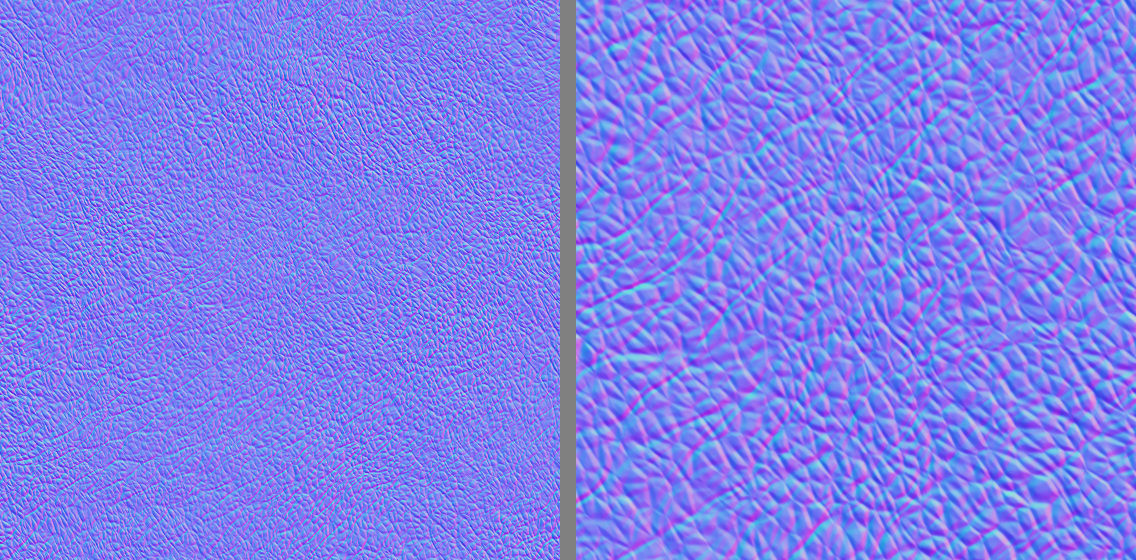
Left: the whole. Right: its middle third, enlarged.
Reproduce this texture map procedurally as a Shadertoy shader.

```glsl
// Tangent-space normal map of grained leather with fine pebbles and long creases

const float GRAIN = 108.0;    // pebbles across the canvas
const float STEP = 0.00095;   // sampling distance for slopes, in canvas units

// Hash without sine: 2D point to two values in 0..1
vec2 hash22(vec2 p) {
    vec3 q = fract(p.xyx * vec3(0.1031, 0.1030, 0.0973));
    q += dot(q, q.yzx + 33.33);
    return fract((q.xx + q.yz) * q.zy);
}

// Smooth value noise with two independent channels
vec2 noise2(vec2 p) {
    vec2 i = floor(p), f = fract(p);
    vec2 u = f * f * (3.0 - 2.0 * f);
    vec2 low = mix(hash22(i), hash22(i + vec2(1, 0)), u.x);
    vec2 high = mix(hash22(i + vec2(0, 1)), hash22(i + vec2(1, 1)), u.x);
    return mix(low, high, u.y);
}

// Cellular pattern: x = closeness to the cell border, yz = offset from its centre
vec3 cellular(vec2 p) {
    vec2 base = floor(p), offset = vec2(0);
    float nearest = 9.0, second = 9.0;
    for (int y = -1; y <= 1; y++)
    for (int x = -1; x <= 1; x++) {
        vec2 id = base + vec2(x, y);
        vec2 d = p - id - hash22(id);
        float dist = length(d);
        if (dist < nearest) {
            second = nearest;
            nearest = dist;
            offset = d;
        } else {
            second = min(second, dist);
        }
    }
    return vec3(second - nearest, offset);
}

// Coordinates across and along a direction, each with its own frequency
vec2 alongGrain(vec2 p, float angle, vec2 frequency) {
    vec2 along = vec2(cos(angle), sin(angle));
    vec2 across = vec2(along.y, -along.x);
    return vec2(dot(p, across), dot(p, along)) * frequency;
}

// Rounded pebbles that lean to one side
float pebbles(vec2 p, float angle, vec2 frequency, vec2 lean) {
    vec3 c = cellular(alongGrain(p, angle, frequency));
    return smoothstep(-0.1, 0.62, c.x) * (1.0 + dot(c.yz, lean));
}

// Thin furrows along the borders of long cells
float creases(vec2 p, float angle, vec2 frequency, float width) {
    float border = cellular(alongGrain(p, angle, frequency)).x;
    return 1.0 - smoothstep(0.0, width, border);
}

// Leather surface height, in units of one pebble
float leatherHeight(vec2 uv) {
    // Bend the grain broadly, then make its lines wander
    vec2 p = uv + 0.085 * (noise2(uv * 2.6 + 7.0) - 0.5);
    p += 0.022 * (noise2(uv * 9.0 + 31.0) - 0.5);
    p += 0.006 * (noise2(uv * 42.0 + 63.0) - 0.5);

    // Softer and deeper patches
    vec2 patches = noise2(uv * 5.0 + 17.0);
    float depth = mix(0.14, 0.33, patches.x);

    // Two crossing pebble networks give mixed sizes
    float h = depth * 0.74 * pebbles(p + 3.0, 2.1, GRAIN * vec2(1.0, 0.62), vec2(0.4, -0.2));
    h += depth * 0.52 * pebbles(p + 6.0, 0.7, GRAIN * vec2(0.8, 0.45), vec2(0.25, 0.15));

    // Long creases in both diagonals
    h -= 0.21 * patches.y * creases(p + 5.0, 0.75, vec2(31.0, 11.0), 0.17);
    h -= 0.21 * (1.0 - patches.y) * creases(p + 8.0, 2.2, vec2(36.0, 12.0), 0.19);

    // Broad swells and fine pores
    h += 0.5 * noise2(uv * 6.0 + 41.0).x + 0.25 * noise2(uv * 22.0 + 53.0).x;
    h += 0.045 * noise2(uv * 270.0).x;
    return h;
}

// Central differences turned into a unit normal
vec3 surfaceNormal(vec2 uv) {
    vec2 e = vec2(STEP, 0.0);
    vec2 rise = vec2(leatherHeight(uv + e.xy) - leatherHeight(uv - e.xy),
                     leatherHeight(uv + e.yx) - leatherHeight(uv - e.yx));
    vec2 slope = rise / (2.0 * STEP * GRAIN);
    return normalize(vec3(-slope, 1.0));
}

void mainImage(out vec4 fragColor, in vec2 fragCoord) {
    vec2 uv = fragCoord / iResolution.y;
    vec3 color = surfaceNormal(uv) * 0.5 + 0.5;

    // Even out the blue of flat and steep parts
    color.b = mix(0.91, color.b, 0.45);
    fragColor = vec4(color, 1.0);
}
```
